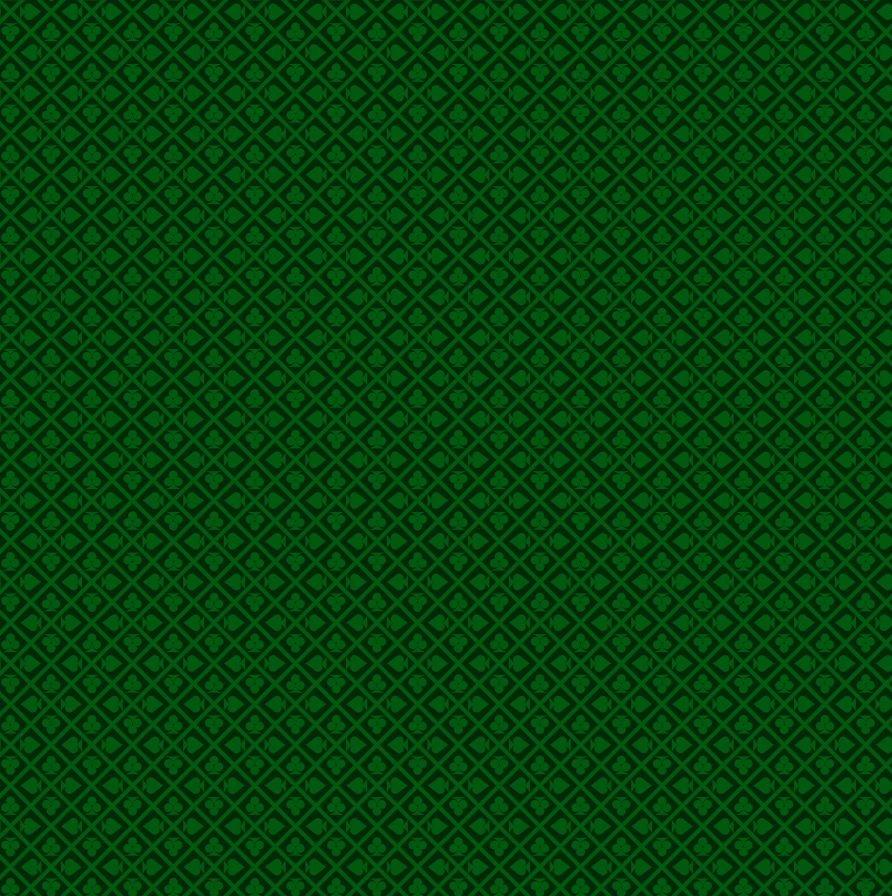
Give the GLSL for this pattern, as a WebGL 1 fragment shader.

```glsl
precision highp float;

uniform vec2 u_resolution;

// Layout, in units of one diamond's diagonal
const float CELLS_DOWN = 22.0;
const vec2 ORIGIN = vec2(1.255, 0.71);
const float LINE_HALF_WIDTH = 0.05;
const float EDGE_SOFTNESS = 1.2;

// Suit proportions
const float LOBE_RADIUS = 0.11;
const vec2 CLUB_TOP = vec2(0.0, 0.125);
const vec2 CLUB_SIDE = vec2(0.115, -0.04);
const vec2 SPADE_LOBE = vec2(0.095, -0.05);
const vec2 SPADE_TIP = vec2(0.0, 0.25);
const vec2 SPADE_NOTCH = vec2(0.0, -0.1);
const vec2 SHOULDER_NORMAL = vec2(0.788, 0.616);
const vec2 BELLY_NORMAL = vec2(0.544, -0.839);
const float STEM_TOP = -0.03;
const float STEM_THIN = 0.02;
const float STEM_FLARE = 0.16;
const float CLUB_BASE = -0.22;
const float SPADE_BASE = -0.26;

const vec3 DARK_GREEN = vec3(0.0, 0.16, 0.02);
const vec3 BRIGHT_GREEN = vec3(0.0, 0.35, 0.06);

float disc(vec2 p, vec2 center) {
  return length(p - center) - LOBE_RADIUS;
}

// Stem that widens in a concave curve towards its flat base
float stem(vec2 p, float base) {
  float drop = clamp((STEM_TOP - p.y) / (STEM_TOP - base), 0.0, 1.0);
  float halfWidth = STEM_THIN + STEM_FLARE * drop * drop * drop;
  float sides = (p.x - halfWidth) * 0.7;
  return max(sides, max(base - p.y, p.y - STEM_TOP));
}

// Both suits take p.x >= 0, mirrored about the upright axis
float club(vec2 p) {
  float lobes = min(disc(p, CLUB_TOP), disc(p, CLUB_SIDE));
  return min(lobes, stem(p, CLUB_BASE));
}

float spade(vec2 p) {
  float kite = max(dot(p - SPADE_TIP, SHOULDER_NORMAL),
                   dot(p - SPADE_NOTCH, BELLY_NORMAL));
  float body = min(kite, disc(p, SPADE_LOBE));
  return min(body, stem(p, SPADE_BASE));
}

void main() {
  vec2 p = gl_FragCoord.xy / u_resolution.y * CELLS_DOWN - ORIGIN;

  // Diagonal grid: each unit square of it is one diamond
  vec2 diagonal = vec2(p.x + p.y, p.x - p.y);
  vec2 cell = floor(diagonal);
  vec2 inCell = diagonal - cell - 0.5;
  vec2 local = 0.5 * vec2(inCell.x + inCell.y, inCell.x - inCell.y);

  // Suits alternate, and stems gather at every second crossing
  float isClub = mod(cell.x + cell.y, 2.0);
  float direction = 1.0 - 2.0 * mod(cell.x, 2.0);
  vec2 upright = isClub > 0.5 ? local : local.yx;
  upright = vec2(abs(upright.x), upright.y * direction);
  float suit = isClub > 0.5 ? club(upright) : spade(upright);

  // Lattice lines along the diamond edges
  float edge = 0.5 - max(abs(inCell.x), abs(inCell.y));
  float lattice = edge * 0.7071 - LINE_HALF_WIDTH;

  float softness = EDGE_SOFTNESS * CELLS_DOWN / u_resolution.y;
  float ink = clamp(0.5 - min(suit, lattice) / softness, 0.0, 1.0);
  gl_FragColor = vec4(mix(DARK_GREEN, BRIGHT_GREEN, ink), 1.0);
}
```
